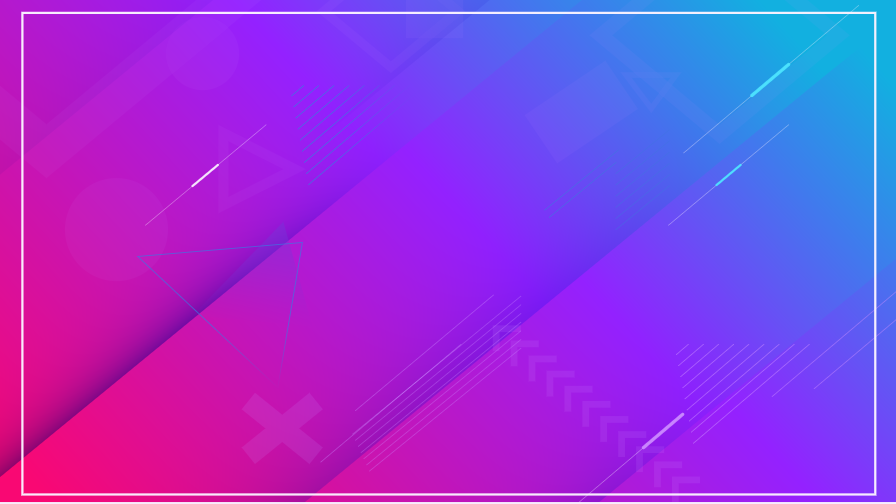
Reproduce this background procedurally as a WebGL 1 fragment shader.

```glsl
precision highp float;
uniform vec2 u_resolution;

const float SLOPE = .82;
const vec3 WHITE = vec3(.98, .95, 1.);
const vec3 LILAC = vec3(.8, .55, 1.);
const vec3 AQUA = vec3(.3, .9, 1.);
const vec3 AZURE = vec3(.25, .45, .88);

// Coverage of a signed distance, softened over one pixel
float cover(float d, float px) { return clamp(.5 - d / px, 0., 1.); }

float stroke(vec2 p, vec2 a, vec2 b, float w, float px) {
  vec2 ab = b - a;
  float d = length(p - a - ab * clamp(dot(p - a, ab) / dot(ab, ab), 0., 1.));
  return cover(d - w, px);
}

float box(vec2 p, vec2 halfSize) {
  vec2 d = abs(p) - halfSize;
  return max(d.x, d.y);
}

// Turns p into the frame whose x axis is dir
vec2 align(vec2 p, vec2 dir) { return vec2(dot(p, dir), dot(p, vec2(-dir.y, dir.x))); }

float diamond(vec2 p, vec2 r) {
  return (abs(p.x) / r.x + abs(p.y) / r.y - 1.) * r.x * r.y / length(r);
}

float halfPlane(vec2 p, vec2 a, vec2 b) {
  return dot(p - a, normalize(vec2(b.y - a.y, a.x - b.x)));
}

float triangle(vec2 p, vec2 a, vec2 b, vec2 c) {
  return max(halfPlane(p, a, b), max(halfPlane(p, b, c), halfPlane(p, c, a)));
}

// Signed distance above a diagonal band edge
float bandEdge(vec2 p, float offset) {
  return (p.y - SLOPE * p.x - offset) / length(vec2(1., SLOPE));
}

vec3 spectrum(float t) {
  vec3 c = mix(vec3(.98, .03, .45), vec3(.82, .07, .65), clamp(t / .22, 0., 1.));
  c = mix(c, vec3(.58, .13, 1.), clamp((t - .22) / .36, 0., 1.));
  c = mix(c, vec3(.4, .32, .96), clamp((t - .58) / .14, 0., 1.));
  c = mix(c, vec3(.25, .48, .93), clamp((t - .72) / .12, 0., 1.));
  return mix(c, vec3(.07, .69, .88), clamp((t - .84) / .16, 0., 1.));
}

vec3 castShadow(vec3 col, float d, float strength, float falloff, float px) {
  float shade = strength * exp(-max(d, 0.) * falloff) * cover(-d, px);
  return col * mix(vec3(1.), vec3(.5, .4, .88), shade);
}

// Row of fine lines whose two ends advance by their own steps
float lines(vec2 p, vec2 a, vec2 stepA, vec2 b, vec2 stepB, float count, float px) {
  float ink = 0.;
  for (int i = 0; i < 9; i++) {
    float f = float(i);
    if (f >= count) break;
    ink = max(ink, stroke(p, a + stepA * f, b + stepB * f, .007, px));
  }
  return ink;
}

float hatch(vec2 p, vec2 origin, float px) {
  return lines(p, origin, vec2(.038, -.198), origin + vec2(.21, .18), vec2(.27, 0.), 9., px);
}

float chevrons(vec2 p, vec2 origin, vec2 spacing, float px) {
  float ink = 0.;
  for (int i = 0; i < 11; i++) {
    vec2 q = p - origin - spacing * float(i);
    float d = min(box(q - vec2(.25, -.06), vec2(.25, .06)), box(q - vec2(.06, -.23), vec2(.06, .23)));
    ink = max(ink, cover(d, px));
  }
  return ink;
}

// Thin line with a bright part between two fractions of its length
vec3 streak(vec3 col, vec2 p, vec2 a, vec2 b, vec2 part, float w, vec3 tint, float px) {
  col = mix(col, WHITE, .4 * stroke(p, a, b, .006, px));
  return mix(col, tint, .9 * stroke(p, mix(a, b, part.x), mix(a, b, part.y), w, px));
}

void main() {
  vec2 p = gl_FragCoord.xy / u_resolution * vec2(16., 9.);
  float px = 16. / u_resolution.x;

  // Overlapping gradient bands and their shadows
  float e1 = bandEdge(p, .48), e2 = bandEdge(p, -4.43), e3 = bandEdge(p, -8.74);
  float t = .048 * p.x + .0435 * (p.y - .3);
  t -= .03 * cover(e1, px) + .05 * cover(e2, px) + .03 * cover(e3, px);
  vec3 col = spectrum(t);
  col = castShadow(col, bandEdge(p, 5.88), .12, 1., px);
  col = castShadow(col, bandEdge(p, 1.83), .15 * smoothstep(5., 8., p.x), 1.2, px);
  col = castShadow(col, e1, .85 - .85 * smoothstep(3., 8., p.x), 2.5, px);
  col = castShadow(col, e2, .4 - .4 * smoothstep(9., 14., p.x), 1.3, px);
  col = castShadow(col, e3, .35 - .35 * smoothstep(10.5, 14., p.x), 1.4, px);

  // Pale translucent shapes
  float pale = cover(length(p - vec2(2.08, 4.9)) - .92, px);
  pale += cover(length(p - vec2(3.62, 8.04)) - .65, px);
  pale += cover(abs(diamond(p - vec2(.83, 9.42), vec2(3.76, 3.12))) - .37, px);
  pale += cover(abs(diamond(p - vec2(12.85, 8.37), vec2(2.12, 1.77))) - .13, px);
  pale += cover(abs(diamond(p - vec2(6.98, 8.8), vec2(1.2, 1.))) - .08, px);
  pale += cover(box(p - vec2(7.76, 8.72), vec2(.51, .4)), px);
  pale += cover(box(align(p - vec2(10.38, 7.), vec2(.83, .56)), vec2(.87, .52)), px);
  float tri = triangle(p, vec2(3.9, 6.77), vec2(3.9, 5.19), vec2(5.46, 5.98));
  pale += cover(abs(tri + .09) - .09, px);
  tri = triangle(p, vec2(11.08, 7.71), vec2(11.63, 6.98), vec2(12.17, 7.71));
  pale += cover(abs(tri + .05) - .05, px);
  col = mix(col, LILAC, .06 * min(pale, 1.5));
  vec2 arm = align(abs(p - vec2(5.04, 1.35)), vec2(.78, .63));
  col = mix(col, LILAC, .14 * cover(box(arm, vec2(.78, .19)), px));
  col = mix(col, LILAC, .13 * chevrons(p, vec2(8.8, 3.19), vec2(.32, -.27), px));

  // Tinted triangle and fine outline
  tri = triangle(p, vec2(3.44, 3.37), vec2(5.58, 3.17), vec2(5.06, 5.04));
  col = mix(col, vec3(.45, .22, .85), .4 * cover(tri, px) * smoothstep(3., 5., p.y));
  tri = triangle(p, vec2(2.46, 4.42), vec2(4.96, 2.08), vec2(5.4, 4.67));
  col = mix(col, AZURE, .75 * cover(abs(tri) - .008, px) * smoothstep(1.9, 3.4, p.y));

  // Line clusters
  float ink = .85 * hatch(p, vec2(5.21, 7.29), px) * (1. - smoothstep(5.8, 7.6, p.x));
  ink += .5 * lines(p, vec2(11., 5.9), vec2(0., -.2), vec2(11.95, 6.68), vec2(0., -.2), 6., px);
  ink += .7 * lines(p, vec2(9.73, 5.25), vec2(.08, -.13), vec2(11.04, 6.32), vec2(-.04, -.22), 2., px);
  col = mix(col, AZURE, ink);
  ink = .55 * hatch(p, vec2(12.08, 2.67), px);
  ink += .35 * lines(p, vec2(6.3, 1.25), vec2(.05, -.11), vec2(9.3, 3.71), vec2(0., -.155), 7., px);
  ink += .4 * lines(p, vec2(6.35, 1.67), vec2(-.62, -.92), vec2(8.81, 3.73), vec2(-.58, -.88), 2., px);
  ink += .5 * lines(p, vec2(13.79, 1.92), vec2(.75, .14), vec2(16., 3.79), vec2(0., -.5), 2., px);
  col = mix(col, LILAC, ink);

  // Light streaks
  col = streak(col, p, vec2(2.6, 4.98), vec2(4.75, 6.77), vec2(.39, .6), .02, WHITE, px);
  col = streak(col, p, vec2(12.21, 6.27), vec2(15.33, 8.9), vec2(.39, .6), .03, AQUA, px);
  col = streak(col, p, vec2(11.94, 4.98), vec2(14.08, 6.77), vec2(.4, .6), .02, AQUA, px);
  col = streak(col, p, vec2(10.35, .04), vec2(12.19, 1.6), vec2(.62, 1.), .03, LILAC, px);

  // Frame and pale bottom rim
  float frame = abs(box(p - vec2(8.015, 4.47), vec2(7.615, 4.3))) - .02;
  col = mix(col, WHITE, .97 * cover(min(frame, p.y - .035), px));
  gl_FragColor = vec4(col, 1.);
}
```
